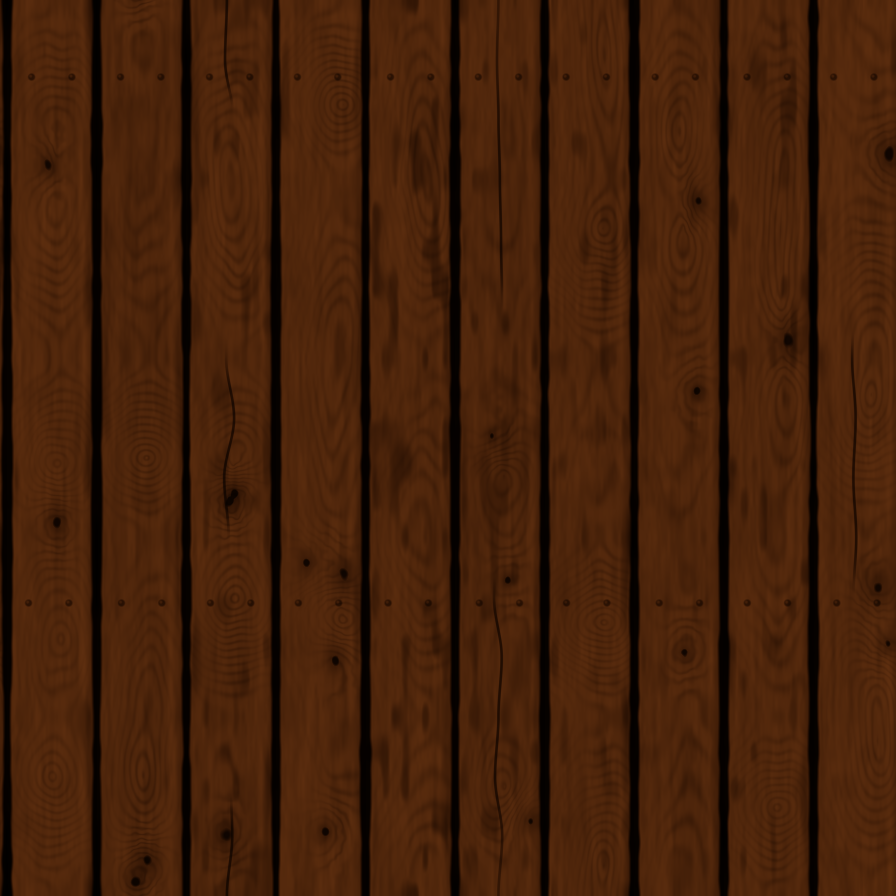
This texture is drawn by a WebGL 2 fragment shader. Its source:

```glsl
#version 300 es
precision highp float;

uniform vec2 u_resolution;
out vec4 fragColor;

const float PLANKS = 10.0;      // boards across; one unit is one board width
const float GAP_OFFSET = 0.08;  // position of the first gap, in board widths
const vec3 LIGHT_WOOD = vec3(0.345, 0.168, 0.053);
const vec3 DARKENING = vec3(1.0, 1.2, 1.8);

float hash(vec3 p) {
  p = fract(p * vec3(0.1031, 0.1030, 0.0973));
  p += dot(p, p.yzx + 33.33);
  return fract((p.x + p.y) * p.z);
}

// Value noise that wraps vertically after periodY cells
float noise(vec2 p, float periodY, float seed) {
  vec2 cell = floor(p);
  vec2 f = fract(p);
  f = f * f * (3.0 - 2.0 * f);
  float y0 = mod(cell.y, periodY);
  float y1 = mod(cell.y + 1.0, periodY);
  float low = mix(hash(vec3(cell.x, y0, seed)), hash(vec3(cell.x + 1.0, y0, seed)), f.x);
  float high = mix(hash(vec3(cell.x, y1, seed)), hash(vec3(cell.x + 1.0, y1, seed)), f.x);
  return mix(low, high, f.y);
}

// Noise over a board, with cell density given per board width
float grain(vec2 p, vec2 density, float seed) {
  return noise(p * density, PLANKS * density.y, seed);
}

float wrapY(float dy) {
  return mod(dy + 0.5 * PLANKS, PLANKS) - 0.5 * PLANKS;
}

// Knots: x bends the growth rings, y is the darkness of the core
vec2 knots(vec2 p, float seed) {
  vec2 result = vec2(0.0);
  for (float i = 0.0; i < 4.0; i++) {
    vec3 key = vec3(i + 3.0, seed, 7.0);
    vec2 center = vec2(0.3 + 0.55 * hash(key), PLANKS * hash(key + 11.0));
    float present = step(0.5, hash(key + 23.0));
    float size = mix(0.035, 0.095, hash(key + 37.0));
    vec2 d = vec2(p.x - center.x, 0.75 * wrapY(p.y - center.y));
    float r = length(d) + 0.03 * (grain(p, vec2(14.0), seed + 5.0) - 0.5);
    float core = 1.0 - smoothstep(size * 0.3, size, r);
    float halo = 0.3 * exp(-r * r / (size * size * 4.0));
    result += present * vec2(exp(-r * r * 14.0), max(core * 0.8, halo));
  }
  return result;
}

// Growth rings of a log cut lengthwise: ovals and nested arches
float rings(vec2 p, float bend, float seed) {
  float axis = 0.6 + 0.2 * (hash(vec3(seed, 2.0, 9.0)) - 0.5);
  axis += 0.14 * (grain(p * vec2(0.0, 1.0), vec2(1.0, 0.7), seed + 13.0) - 0.5);
  float depth = 1.9 * (grain(p * vec2(0.0, 1.0), vec2(1.0, 0.5), seed + 17.0) - 0.5);
  float dx = p.x - axis;
  float r = length(vec2(dx, depth)) + 0.3 * bend;
  r += 0.07 * grain(p, vec2(5.0, 2.0), seed + 19.0);
  float wave = 0.5 + 0.5 * sin(r * 88.0);
  float visible = 0.2 + 0.8 * exp(-dx * dx * 22.0);
  return wave * wave * visible * mix(0.5, 1.0, grain(p, vec2(4.0, 1.0), seed + 21.0));
}

// Two rows of paired nails: x is the dark head, y its small glint
vec2 nails(vec2 p, float seed, float pixel) {
  vec2 result = vec2(0.0);
  for (float i = 0.0; i < 4.0; i++) {
    float side = mod(i, 2.0);
    float row = floor(i * 0.5);
    float shift = 0.06 * (hash(vec3(seed, row, 41.0)) - 0.5);
    vec2 center = vec2(mix(0.25, 0.7, side) + shift, mix(3.27, 9.14, row));
    vec2 d = vec2(p.x - center.x, wrapY(p.y - center.y));
    result.x += 1.0 - smoothstep(0.025, 0.04 + pixel, length(d));
    result.y += 1.0 - smoothstep(0.005, 0.015 + pixel, length(d - vec2(-0.01, 0.01)));
  }
  return result;
}

// Long hairline crack on some boards
float crack(vec2 p, float seed, float pixel) {
  float path = 0.48 + 0.12 * (grain(p * vec2(0.0, 1.0), vec2(1.0, 1.5), seed + 43.0) - 0.5);
  float extent = smoothstep(0.5, 0.7, grain(p * vec2(0.0, 1.0), vec2(1.0, 0.4), seed + 47.0));
  float line = 1.0 - smoothstep(0.006, 0.012 + pixel, abs(p.x - path));
  return line * extent * step(0.7, hash(vec3(seed, 5.0, 53.0)));
}

// Brightness of the gap between boards, with a ragged edge and grime
float gapShade(float across, float y) {
  float index = mod(floor(across + 0.5), PLANKS);
  float dist = abs(across - floor(across + 0.5));
  float rough = grain(vec2(index, y), vec2(1.0, 5.0), 61.0) - 0.5;
  float sway = grain(vec2(index, y), vec2(1.0, 0.6), 67.0) - 0.5;
  float halfWidth = 0.042 + 0.018 * rough + 0.022 * sway;
  float grime = smoothstep(0.62, 0.95, grain(vec2(across, y), vec2(9.0, 1.5), 71.0));
  float slit = smoothstep(halfWidth - 0.012, halfWidth + 0.03, dist);
  return mix(0.07, 1.0, slit) * (1.0 - 0.65 * grime * exp(-dist * 11.0));
}

void main() {
  vec2 uv = gl_FragCoord.xy / u_resolution;
  float pixel = PLANKS / u_resolution.x;
  float across = uv.x * PLANKS - GAP_OFFSET;
  float seed = mod(floor(across), PLANKS) * 3.0 + 1.0;
  vec2 p = vec2(fract(across), uv.y * PLANKS);

  // Wood: board tone, mottling, fibres and rings
  vec2 knot = knots(p, seed);
  float tone = 0.925 + 0.05 * (hash(vec3(seed, 1.0, 73.0)) - 0.5);
  tone += 0.09 * (grain(p, vec2(3.0, 0.8), seed + 79.0) - 0.5);
  tone += 0.11 * (grain(p, vec2(22.0, 1.5), seed + 83.0) - 0.5);
  tone += 0.07 * (grain(p, vec2(36.0, 7.0), seed + 89.0) - 0.5);
  tone -= 0.19 * rings(p, knot.x, seed);

  // Weathered streaks, stronger on some boards
  float streak = smoothstep(0.6, 0.95, grain(p, vec2(9.0, 2.5), seed + 97.0));
  tone *= 1.0 - streak * mix(0.06, 0.4, pow(hash(vec3(seed, 3.0, 101.0)), 3.0));

  // Rounded right edge with a light ridge
  tone += 0.05 * exp(-pow((p.x - 0.84) / 0.03, 2.0));
  tone *= 1.0 - 0.2 * smoothstep(0.86, 0.96, p.x);

  // Knots, cracks, nails and gaps
  vec2 nail = nails(p, seed, pixel);
  tone *= (1.0 - min(knot.y, 0.85)) * (1.0 - 0.6 * crack(p, seed, pixel));
  tone = tone * (1.0 - 0.5 * nail.x) + 0.25 * nail.y;
  tone *= gapShade(across, p.y);

  fragColor = vec4(LIGHT_WOOD * pow(vec3(max(tone, 0.0)), DARKENING), 1.0);
}
```
